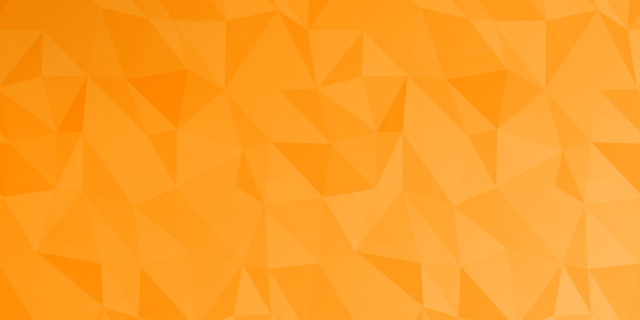
A WebGL 1 fragment shader for this background:

```glsl
precision highp float;
// Low-poly orange backdrop: jittered triangle facets over a diagonal gradient.

uniform vec2 u_resolution;

#define GRID vec2(7.0, 5.3)        // cells per canvas height; x is also the repeat
#define JITTER vec2(0.62, 0.44)    // vertex displacement in cells
#define FALLING_DIAGONALS 0.75     // share of cells split from upper left
#define GRADIENT vec2(0.58, -0.30) // tone change across the canvas
#define FACET_CONTRAST 0.34
#define DARK_ACCENT 0.22           // extra depth of the few darkest facets
#define OVERLAY_CONTRAST 0.05
#define HIGHLIGHT_LIFT 0.35        // stretch of the palest tones
#define DEEP_ORANGE vec3(1.0, 0.545, 0.0)
#define PALE_ORANGE vec3(1.0, 0.71, 0.33)
#define CORNER_SHADE 0.055

float hash(vec2 p) {
    return fract(sin(dot(p, vec2(127.1, 311.7))) * 43758.5453);
}

// Random value per lattice cell, repeating horizontally.
float cellHash(vec2 cell, float seed) {
    return hash(vec2(mod(cell.x, GRID.x), cell.y) + seed);
}

vec2 vertexAt(vec2 cell, float seed) {
    vec2 offset = vec2(cellHash(cell, seed), cellHash(cell, seed + 17.3)) - 0.5;
    return (cell + offset * JITTER) / GRID;
}

// Signed distance from the line a-b, positive on its left.
float side(vec2 a, vec2 b, vec2 p) {
    vec2 e = b - a;
    vec2 q = p - a;
    return (e.x * q.y - e.y * q.x) / length(e);
}

// Antialiased coverage of a counterclockwise triangle.
float coverage(vec2 a, vec2 b, vec2 c, vec2 p, float pixel) {
    float inside = min(side(a, b, p), min(side(b, c, p), side(c, a, p)));
    return clamp(inside / pixel + 0.5, 0.0, 1.0);
}

// Random value of the facet under p, blended along facet edges.
float facetValue(vec2 p, float seed, float pixel) {
    vec2 home = floor(p * GRID);
    float total = 0.0;
    float weight = 0.0;
    for (int j = -1; j <= 1; j++) {
        for (int i = -1; i <= 1; i++) {
            vec2 cell = home + vec2(float(i), float(j));
            vec2 a = vertexAt(cell, seed);
            vec2 b = vertexAt(cell + vec2(1.0, 0.0), seed);
            vec2 c = vertexAt(cell + vec2(1.0, 1.0), seed);
            vec2 d = vertexAt(cell + vec2(0.0, 1.0), seed);

            // A diagonal is usable only when it separates the other corners.
            bool risingFits = side(a, c, b) * side(a, c, d) < 0.0;
            bool fallingFits = side(b, d, a) * side(b, d, c) < 0.0;
            bool prefersFalling = cellHash(cell, seed + 5.1) < FALLING_DIAGONALS;
            bool falling = fallingFits && (prefersFalling || !risingFits);

            // The two facets of a cell always differ clearly in value.
            float value = cellHash(cell, seed + 29.7);
            float partner = fract(value + 0.25 + 0.5 * cellHash(cell, seed + 41.9));
            float first = coverage(a, b, falling ? d : c, p, pixel);
            float second = coverage(falling ? b : a, c, d, p, pixel);
            total += first * value + second * partner;
            weight += first + second;
        }
    }
    return total / max(weight, 0.001);
}

void main() {
    vec2 uv = gl_FragCoord.xy / u_resolution;
    vec2 p = gl_FragCoord.xy / u_resolution.y;
    float pixel = 1.0 / u_resolution.y;

    // Main facets, with a skew towards a few strong dark ones.
    float facet = facetValue(p, 8.0, pixel);
    float darkness = FACET_CONTRAST * (facet - 0.5)
                   + DARK_ACCENT * (pow(facet, 8.0) - 0.11);

    // Faint second set of facets crossing the first.
    float overlay = facetValue(p + vec2(0.07, 0.11), 61.0, pixel) - 0.5;

    float tone = 0.48 + dot(GRADIENT, uv - 0.5) - darkness
               + OVERLAY_CONTRAST * overlay;
    tone += HIGHLIGHT_LIFT * max(tone - 0.6, 0.0);
    tone = clamp(tone, -0.15, 1.15);

    vec3 color = mix(DEEP_ORANGE, PALE_ORANGE, tone);
    color.b = PALE_ORANGE.b * pow(max(tone, 0.0), 1.15);

    // Slight shade in the upper left corner.
    float corner = 1.0 - smoothstep(0.0, 0.5, length(uv - vec2(0.0, 1.0)));
    color *= 1.0 - CORNER_SHADE * corner;

    gl_FragColor = vec4(color, 1.0);
}
```
